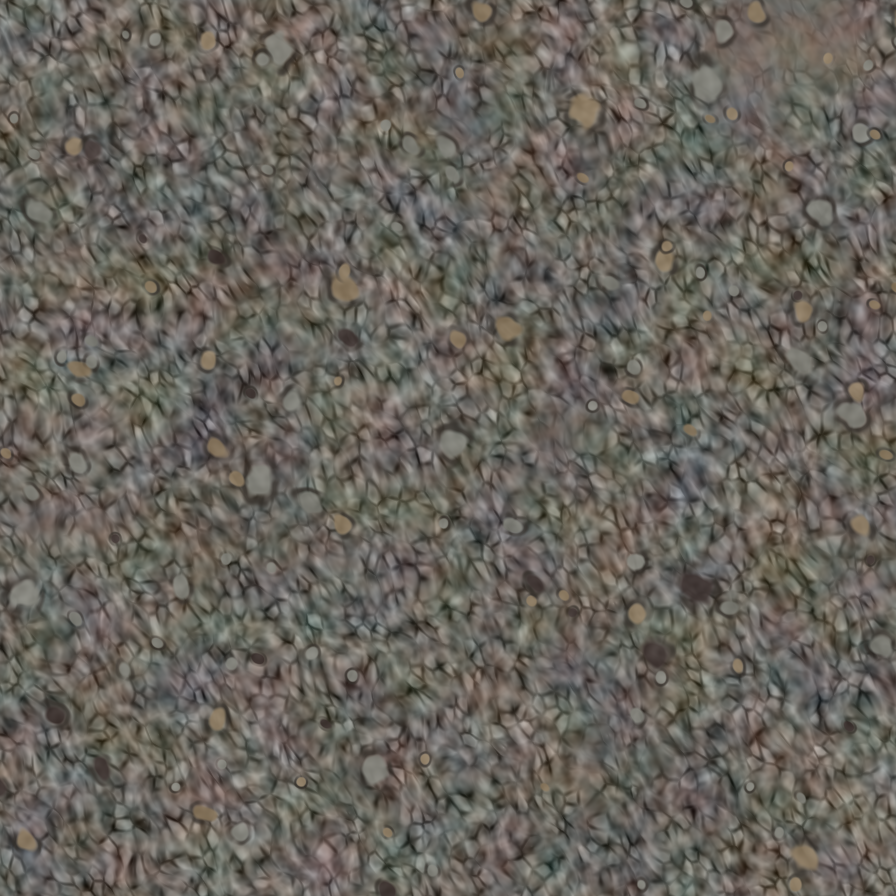
A WebGL 2 fragment shader for this texture:

```glsl
#version 300 es
precision highp float;
// Fine grey gravel: slanted grains with dark crevices, smooth dusty patches and scattered pebbles.

uniform vec2 u_resolution;
out vec4 fragColor;

const vec3 WARM_OFFSET = vec3(0.0, -0.015, -0.042);
const vec3 GREY_STONE = vec3(0.51, 0.51, 0.48);
const vec3 TAN_STONE = vec3(0.56, 0.49, 0.39);
const vec3 DARK_STONE = vec3(0.25, 0.21, 0.20);
const vec3 SHADOW = vec3(0.20, 0.18, 0.16);

vec2 hash2(vec2 cell) {
    vec3 h = fract(cell.xyx * vec3(0.1031, 0.1030, 0.0973));
    h += dot(h, h.yzx + 33.33);
    return fract((h.xx + h.yz) * h.zy);
}

mat2 rotation(float angle) {
    float c = cos(angle), s = sin(angle);
    return mat2(c, s, -s, c);
}

float cornerSlope(vec2 cell, vec2 corner, vec2 f) {
    float angle = 6.2832 * hash2(cell + corner).x;
    return dot(vec2(cos(angle), sin(angle)), f - corner);
}

// Gradient noise, roughly -0.7 to 0.7
float noise(vec2 p) {
    vec2 cell = floor(p), f = p - cell;
    vec2 w = f * f * f * (f * (f * 6.0 - 15.0) + 10.0);
    float low = mix(cornerSlope(cell, vec2(0, 0), f), cornerSlope(cell, vec2(1, 0), f), w.x);
    float high = mix(cornerSlope(cell, vec2(0, 1), f), cornerSlope(cell, vec2(1, 1), f), w.x);
    return mix(low, high, w.y);
}

// Cellular grains: x = distance from the border, y = random value of the grain
vec2 grains(vec2 p) {
    vec2 cell = floor(p);
    float nearest = 8.0, second = 8.0, id = 0.0;
    for (int y = -1; y <= 1; y++)
    for (int x = -1; x <= 1; x++) {
        vec2 c = cell + vec2(x, y);
        float d = length(c + hash2(c) - p);
        if (d < nearest) {
            second = nearest;
            nearest = d;
            id = hash2(c + 71.0).x;
        } else {
            second = min(second, d);
        }
    }
    return vec2(second - nearest, id);
}

// Brightness of the gravel bed; contrast fades it towards plain dust
float gravelTone(vec2 p, float contrast) {
    vec2 warp = vec2(noise(p * 17.0), noise(p * 17.0 + 40.0));
    vec2 slanted = rotation(-0.48) * (p + 0.013 * warp);
    vec2 g = grains(slanted * vec2(78.0, 52.0) + 200.0);
    float body = smoothstep(0.0, 0.42, g.x);
    float crevice = (1.0 - body) * smoothstep(-0.35, 0.4, noise(p * 42.0 + 9.0));
    float tone = 0.028 - 0.17 * crevice + 0.11 * (g.y - 0.5) * body;
    tone += 0.25 * noise(slanted * vec2(84.0, 46.0) + 310.0);
    tone += 0.10 * noise(slanted * vec2(150.0, 110.0) + 530.0);
    return 0.412 + tone * contrast + 0.05 * noise(p * 6.0 + 15.0);
}

// Lays sparse rounded stones with broken dark rims over the ground
vec3 addPebbles(vec3 ground, vec2 p, float density, float chance) {
    vec2 cell = floor(p * density);
    float wobble = noise(p * 62.0 + 120.0);
    for (int y = -1; y <= 1; y++)
    for (int x = -1; x <= 1; x++) {
        vec2 c = cell + vec2(x, y);
        vec2 pick = hash2(c + 137.0), form = hash2(c + 251.0);
        if (pick.x > chance) continue;
        vec2 q = rotation((form.x - 0.7) * 1.8) * (p * density - c - hash2(c + 19.0));
        float radius = mix(0.10, 0.19, form.y * form.y);
        float d = length(q * vec2(1.0, mix(0.65, 0.95, form.x))) / radius - 1.0 + 0.45 * wobble;

        float rim = 1.0 - smoothstep(0.05, 0.5, abs(d - 0.2));
        rim *= smoothstep(-0.3, 0.35, noise(p * 45.0 + 77.0));
        ground = mix(ground, SHADOW, 0.75 * rim);

        vec3 stone = pick.y < 0.38 ? TAN_STONE : GREY_STONE;
        stone = pick.y > 0.88 ? DARK_STONE : stone;
        stone += 0.07 * (form.x - 0.5) + 0.08 * noise(p * 80.0 + 33.0);
        float cover = 1.0 - smoothstep(-0.3, 0.15, d);
        ground = mix(ground, stone, 0.9 * cover);
    }
    return ground;
}

void main() {
    vec2 p = gl_FragCoord.xy / u_resolution.y;

    // Dusty patches, more frequent towards the top
    float dust = noise(p * 4.0 + 5.0) + 0.3 * noise(p * 13.0 + 60.0) + 0.35 * (p.y - 0.6);
    float contrast = 1.08 - 0.72 * smoothstep(0.12, 0.55, dust);
    vec3 color = gravelTone(p, contrast) + WARM_OFFSET;

    // Faint rusty, mossy and violet stains
    color += vec3(0.05, 0.0, -0.04) * noise(p * 11.0 + 90.0);
    color += vec3(-0.025, 0.02, -0.03) * noise(p * 15.0 + 25.0);
    color += vec3(0.04, -0.01, -0.03) * noise(p * 48.0 + 180.0);

    color = addPebbles(color, p, 11.0, 0.34);
    color = addPebbles(color, p + 3.0, 21.0, 0.20);
    fragColor = vec4(clamp(color, 0.0, 1.0), 1.0);
}
```
